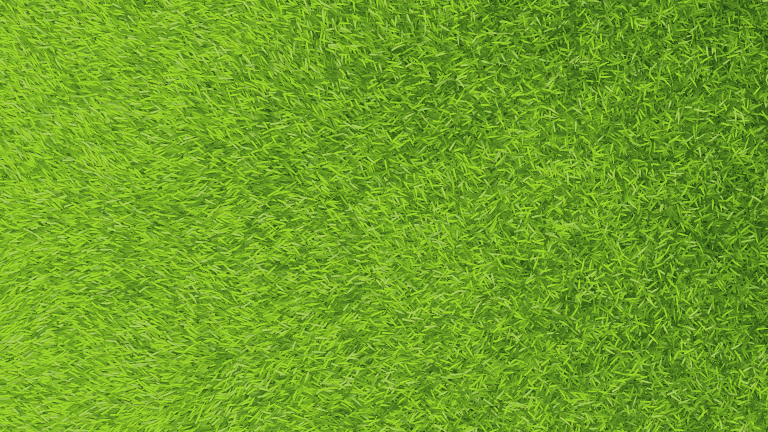
Reproduce this texture procedurally as a Shadertoy shader.

```glsl
// Dense lawn seen from above: layers of jittered cells, each holding one
// tapered, slightly bent blade, are painted from the dark base to the lit tips.
// Layered sines steer the lean of the blades and the broad light across the turf.
#define LAYERS 9
#define CELL 0.016          // cell size, in canvas heights
#define BLADE_LENGTH 0.0155 // half length
#define BLADE_WIDTH 0.0022  // half width
#define BLADE_BEND 14.0
#define TONE_BASE 0.43
#define TONE_DEPTH 0.35
#define TONE_SPREAD 0.78
#define SHADOW 0.11
#define PALE_SHARE 0.13

const vec3 DEEP_GREEN  = vec3(0.15, 0.30, 0.07);
const vec3 MID_GREEN   = vec3(0.37, 0.58, 0.14);
const vec3 LIGHT_GREEN = vec3(0.46, 0.69, 0.14);
const vec3 LIME        = vec3(0.62, 0.85, 0.17);
const vec3 PALE_STRAW  = vec3(0.68, 0.83, 0.38);

// Four random values from a cell and its layer
vec4 hash4(vec3 cell) {
    vec4 h = fract(cell.xyzx * vec4(0.1031, 0.1030, 0.0973, 0.1099));
    h += dot(h, h.wzxy + 33.33);
    return fract((h.xxyz + h.yzzw) * h.zywx);
}

// Smooth irregular waves, about -1 to 1
float waves(vec2 p) {
    return (sin(p.x + 1.7 * sin(p.y * 0.8)) + sin(p.y * 1.3 - p.x * 0.6 + 2.0)
          + sin(p.x * 2.1 + p.y * 1.7 + 4.0) * 0.6) / 2.6;
}

// Light falls off to the right, most of all in the upper corner
float turfLight(vec2 p) {
    return 0.20 - 0.17 * p.x - 0.08 * p.x * p.y
         + 0.06 * waves(p * 6.0) + 0.08 * waves(p * 37.0);
}

// Combed on the left, tousled on the right
float bladeAngle(vec2 root, float random) {
    float comb = mix(0.25, -0.55, root.y) + 0.45 * waves(root * 9.0 + 3.0);
    float tousle = mix(1.3, 2.9, smoothstep(0.2, 1.6, root.x));
    return comb + (random - 0.5) * tousle;
}

vec3 grassColor(float tone) {
    vec3 color = mix(DEEP_GREEN, MID_GREEN, clamp(tone / 0.5, 0.0, 1.0));
    color = mix(color, LIGHT_GREEN, clamp((tone - 0.5) / 0.2, 0.0, 1.0));
    return mix(color, LIME, clamp((tone - 0.7) / 0.28, 0.0, 1.0));
}

void mainImage(out vec4 fragColor, in vec2 fragCoord) {
    vec2 p = fragCoord / iResolution.y;
    float pixel = 1.0 / iResolution.y;
    float light = turfLight(p);
    vec3 color = grassColor(0.15 + light);

    for (int layer = 0; layer < LAYERS; layer++) {
        float depth = float(layer) / float(LAYERS - 1);
        vec2 shift = vec2(0.37, 0.61) * float(layer);
        vec2 home = floor(p / CELL + shift);

        for (int k = 0; k < 9; k++) {
            vec2 cell = home + vec2(k % 3 - 1, k / 3 - 1);
            vec4 rnd = hash4(vec3(cell + 17.0, float(layer) * 7.0 + 3.0));
            vec4 look = hash4(vec3(cell + 91.0, float(layer) * 5.0 + 41.0));
            vec2 root = (cell + rnd.xy - shift) * CELL;

            // Blade space: x runs from base to tip
            float angle = bladeAngle(root, rnd.z);
            vec2 axis = vec2(cos(angle), sin(angle));
            vec2 q = p - root;
            q = vec2(dot(q, axis), dot(q, vec2(-axis.y, axis.x)));
            q.y += (look.x - 0.5) * BLADE_BEND * q.x * q.x;

            float reach = BLADE_LENGTH * mix(0.6, 1.0, rnd.w);
            float along = clamp(q.x / reach, -1.0, 1.0);
            float width = BLADE_WIDTH * mix(1.0, 0.45, smoothstep(0.0, 1.0, along));
            float d = length(vec2(q.x - along * reach, q.y));

            // Soft contact shadow, then the blade itself
            color *= 1.0 - SHADOW * smoothstep(2.7 * BLADE_WIDTH, 0.0, d);
            float cover = clamp((width - d) / pixel + 0.5, 0.0, 1.0);
            float tone = TONE_BASE + TONE_DEPTH * depth + light
                       + TONE_SPREAD * (look.y - 0.5) + 0.08 * along;
            vec3 blade = grassColor(tone);
            float pale = step(1.0 - PALE_SHARE, look.z) * smoothstep(0.3, 0.8, tone);
            blade = mix(blade, PALE_STRAW, 0.85 * pale);
            color = mix(color, blade, cover);
        }
    }
    fragColor = vec4(color, 1.0);
}
```
